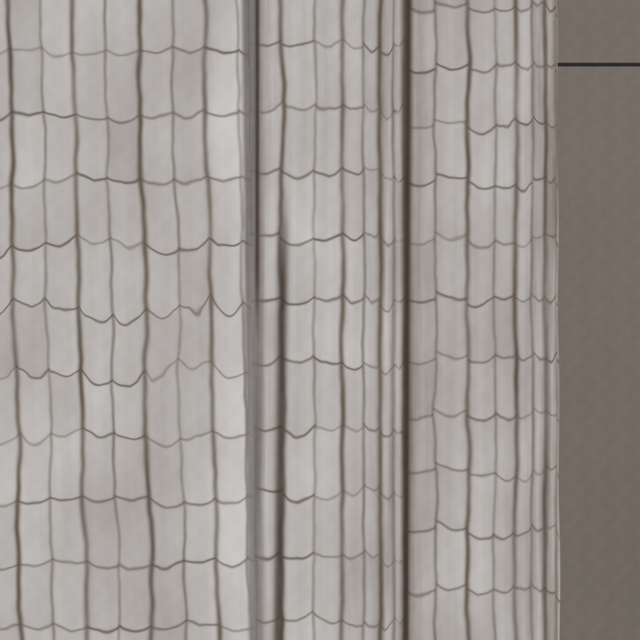
Reproduce this texture procedurally as a Shadertoy shader.

```glsl
// Draped pale cloth with a hand-drawn grid of threads, hanging in three folds beside a plain wall.
#define COLUMN_DENSITY 19.7   // thread columns per canvas width on the flat panel
#define FOLD_WIDTH 0.229      // width of each rounded fold
#define FOLD_ONE 0.406        // left side of the first rounded fold
#define FOLD_TWO 0.643        // left side of the second rounded fold
#define STRONG_WIDTH 0.0042
#define FAINT_WIDTH 0.0028
#define ROW_WIDTH 0.0024
#define WEAR 0.10             // unevenness of the threads, in cells

const vec3 CLOTH_LIGHT = vec3(0.77, 0.76, 0.75);
const vec3 CLOTH_SHADE = vec3(0.57, 0.54, 0.52);
const vec3 THREAD = vec3(0.36, 0.32, 0.28);
const vec3 CREASE = vec3(0.25, 0.21, 0.18);
const vec3 FOLD_GREY = vec3(0.45, 0.43, 0.42);
const vec3 WALL = vec3(0.45, 0.42, 0.39);

float hash(vec2 q) {
    q = fract(q * vec2(0.1731, 0.3179));
    q += dot(q, q.yx + 19.19);
    return fract(q.x * q.y * 7.31);
}

// Layered, rotated sines, roughly -0.9 to 0.9
float ripple(vec2 q) {
    float sum = 0.0, amp = 0.5;
    for (int i = 0; i < 4; i++) {
        sum += amp * sin(q.x + 1.3 * sin(q.y * 0.9));
        q = mat2(1.6, 1.2, -1.2, 1.6) * q + 3.1;
        amp *= 0.55;
    }
    return sum;
}

// Soft stroke, never thinner than a pixel
float stroke(float d, float width) {
    float w = max(width, 0.7 / iResolution.y);
    return exp(-d * d / (w * w));
}

float cellEdge(float x) { return abs(fract(x + 0.5) - 0.5); }

vec3 wallColor(vec2 p, float down) {
    vec3 col = WALL * (1.03 - 0.06 * down + 0.02 * ripple(p * 9.0));
    float px = 1.0 / iResolution.y;
    float joint = 1.0 - smoothstep(0.0028 - px, 0.0028 + px, abs(down - 0.101));
    return mix(col, vec3(0.17, 0.16, 0.16), joint);
}

vec3 clothColor(vec2 p, float down) {
    // Panel: 0 is flat, 1 and 2 are rounded folds
    float seam = 0.375 + 0.012 * down;
    float panel = step(seam + 0.012, p.x) + step(FOLD_TWO - 0.005, p.x);
    bool flatPanel = panel < 0.5;
    float t = (p.x - (panel < 1.5 ? FOLD_ONE : FOLD_TWO)) / FOLD_WIDTH;
    float t3 = t * t * t;

    // Thread coordinates; columns crowd together where a fold turns away
    float u = flatPanel ? COLUMN_DENSITY * (p.x - 0.013 - 0.022 * down)
                        : 0.35 + 4.2 * t + 2.6 * t3 * t;
    float columnRate = flatPanel ? COLUMN_DENSITY : (4.2 + 10.4 * t3) / FOLD_WIDTH;
    float rowRate = panel > 1.5 ? 11.0 : 10.0;
    float v = rowRate * down + (flatPanel ? 0.22 : panel < 1.5 ? 0.33 : -0.1);
    u += WEAR * ripple(vec2(p.x * 13.0 + panel, p.y * 15.0));
    float column = floor(u);
    float sag = flatPanel ? 0.7 + exp(-pow((down - 0.52) * 7.0, 2.0)) : 0.8;
    v += WEAR * sag * (1.4 * ripple(vec2(u * 1.2 + panel * 4.0, down * 16.0)) - abs(sin(3.14159 * u)));
    v += WEAR * (flatPanel ? 0.4 : 1.5) * (hash(vec2(column, panel + 3.0)) - 0.5);

    // Cloth tone: broad mottling, per-cell variation, streaks on the folds
    float streak = ripple(vec2(p.x * 210.0, p.y * 6.0));
    float tone = 0.66 + 0.18 * ripple(p * vec2(17.0, 11.0));
    tone += 0.18 * (hash(vec2(column + 9.0 * panel, floor(v))) - 0.5);
    if (flatPanel) {
        tone += 0.3 * smoothstep(0.30, 0.37, p.x) + 0.04 * streak;
    } else {
        float turn = abs(t - 0.43) * 2.0;
        tone += 0.08 - 0.34 * turn * turn - 0.12 * (panel - 1.0);
        tone += streak * (0.08 + 0.4 * smoothstep(0.25, 0.6, abs(t - 0.42)));
    }
    vec3 col = mix(CLOTH_SHADE, CLOTH_LIGHT, clamp(tone, -0.2, 1.1));

    // Vertical threads alternate strong and faint, fading unevenly
    float index = floor(u + 0.5);
    float parity = mod(index + (panel == 1.0 ? 1.0 : 0.0), 2.0);
    float fade = 0.85 + 0.3 * ripple(vec2(index * 5.0 + panel, down * 9.0));
    float vertical = stroke(cellEdge(u) / columnRate, mix(STRONG_WIDTH, FAINT_WIDTH, parity));
    col = mix(col, THREAD, clamp(vertical * fade * mix(0.88, 0.5, parity), 0.0, 1.0));

    // Horizontal threads, thinner and patchy
    float rowIndex = floor(v + 0.5);
    float patchy = 0.3 + 0.45 * hash(vec2(floor(u / 2.0) + 5.0 * panel, rowIndex + 2.0));
    col = mix(col, THREAD, stroke(cellEdge(v) / rowRate, ROW_WIDTH) * patchy);

    // Grey hollow between the flat panel and the first fold
    float hollow = smoothstep(seam - 0.003, seam + 0.008, p.x)
                 * (1.0 - smoothstep(0.400, 0.418, p.x));
    col = mix(col, FOLD_GREY * (1.0 + 0.12 * streak), 0.85 * hollow);

    // Dark creases and a pale ridge
    float upper = stroke(p.x - 0.402, 0.0035) * (1.0 - smoothstep(0.40, 0.55, down));
    float lower = stroke(p.x - 0.448 + 0.014 * down, 0.008) * smoothstep(0.25, 0.45, down);
    float deep = stroke(p.x - 0.638 + 0.004 * down, 0.0065);
    float ridge = stroke(p.x - 0.622, 0.004);
    col = mix(col, CLOTH_LIGHT, 0.5 * ridge);
    return mix(col, CREASE, max(0.95 * deep, max(0.85 * upper, 0.75 * lower)));
}

void mainImage(out vec4 fragColor, in vec2 fragCoord) {
    vec2 p = fragCoord / iResolution.xy;
    float down = 1.0 - p.y;
    float px = 1.0 / iResolution.x;
    float hem = 0.870 + 0.005 * down + 0.001 * sin(down * 23.0);
    float onWall = smoothstep(hem - px, hem + px, p.x);
    vec3 col = mix(clothColor(p, down), wallColor(p, down), onWall);
    col += 0.010 * ripple(p * 170.0);  // fine grain
    fragColor = vec4(clamp(col, 0.0, 1.0), 1.0);
}
```
